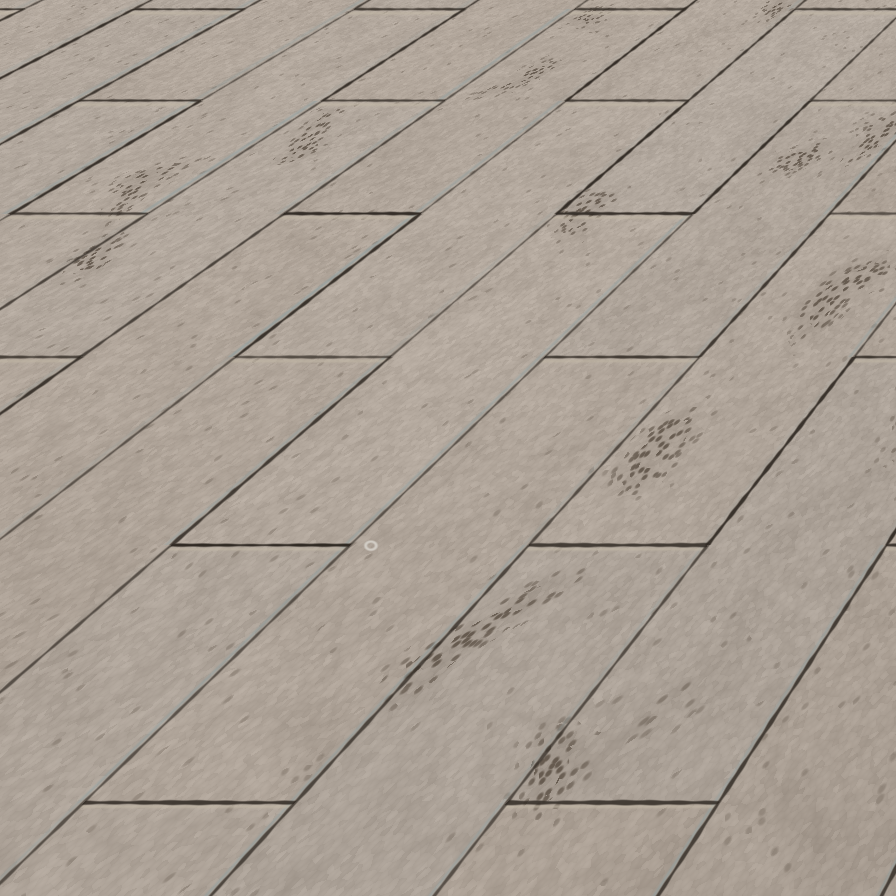
Write a WebGL 1 fragment shader that draws this texture.

```glsl
precision highp float;
uniform vec2 u_resolution;

#define VANISH vec2(2.005, 1.9505)
#define COLUMN_WIDTH 0.128
#define COLUMN_SHIFT 0.09
#define ROW_SCALE 10.016
#define ROW_SHIFT 5.425
#define GAP 0.00105
#define STAIN_SHARE 0.36
#define STONE vec3(0.684, 0.642, 0.600)
#define GROOVE vec3(0.19, 0.165, 0.14)
#define PIT vec3(0.37, 0.325, 0.28)
#define COOL_EDGE vec3(0.56, 0.63, 0.64)
#define CHIP_POS vec2(0.414, 0.391)

vec2 hash2(vec2 c) {
  return fract(sin(vec2(dot(c, vec2(127.1, 311.7)), dot(c, vec2(269.5, 183.3)))) * 43758.5);
}

// x: distance to the nearest feature point, y: random value of that point
vec2 cellular(vec2 p) {
  vec2 cell = floor(p);
  vec2 nearest = vec2(9.0, 0.0);
  for (int y = -1; y <= 1; y++) {
    for (int x = -1; x <= 1; x++) {
      vec2 c = cell + vec2(float(x), float(y));
      float dist = length(c + hash2(c) - p);
      if (dist < nearest.x) nearest = vec2(dist, hash2(c + 41.3).x);
    }
  }
  return nearest;
}

// Offset from the nearest integer
float centered(float v) {
  return fract(v + 0.5) - 0.5;
}

float bell(float v, float width) {
  return exp(-v * v / (width * width));
}

float groove(float dist, float halfWidth, float soft) {
  return 1.0 - smoothstep(halfWidth - soft, halfWidth + soft, abs(dist));
}

void main() {
  vec2 p = gl_FragCoord.xy / u_resolution;
  float soft = max(0.0012, 0.8 / u_resolution.y);

  // Ground plane in perspective: u counts columns, n counts joint rows
  float depth = VANISH.y - p.y;
  float u = (p.x - VANISH.x) / (COLUMN_WIDTH * depth) + COLUMN_SHIFT;
  float n = ROW_SCALE / depth - ROW_SHIFT;
  vec2 ground = vec2(u, n * 1.25);

  // Running bond: odd columns shift by half a plank
  float column = floor(u);
  float along = 0.5 * (n + mod(column, 2.0));
  vec2 plank = vec2(column, floor(along));
  vec2 tone = hash2(plank + 7.0);

  // Distances to the seams on the canvas
  float slant = depth / length(VANISH - p);
  float seam = centered(u) * COLUMN_WIDTH * depth * slant;
  float joint = centered(along) * 2.0 * depth * depth / ROW_SCALE;

  // Stone: plank tint, broad mottling and fine grain
  vec2 warp = 0.15 * sin(ground.yx * 5.3 + 2.0 * sin(ground * 2.1));
  float mottle = cellular(ground * vec2(3.1, 2.3) + warp * 3.0).x - 0.5;
  float blotch = cellular(ground * vec2(12.0, 9.0) + warp * 4.0).x - 0.5;
  vec2 grain = cellular(ground * vec2(38.0, 30.0));
  float light = 0.022 * (tone.x - 0.5) - 0.035 * mottle - 0.032 * blotch;
  light += 0.045 * (grain.y - 0.5) - 0.03 * (grain.x - 0.45);
  light += 0.025 * (p.y - 0.5) - 0.025 * smoothstep(0.6, 1.0, p.x) * (1.0 - p.y);
  vec3 color = STONE + light + vec3(0.006, 0.0, -0.005) * (tone.y - 0.5);

  // Pits gathered into scattered stains
  vec2 stain = cellular(ground * vec2(1.15, 0.95) + warp + 3.7);
  float cluster = smoothstep(0.36, 0.05, stain.x) * step(stain.y, STAIN_SHARE);
  vec2 pit = cellular(ground * vec2(27.0, 21.0) + warp * 6.0);
  float pitted = smoothstep(0.55, 0.2, pit.x) * step(pit.y, 0.025 + 0.6 * cluster);
  color = mix(color, PIT, 0.10 * cluster + pitted * (0.3 + 0.5 * cluster));

  // Pale chip ring
  float ring = length((p - CHIP_POS) / vec2(1.3, 1.0)) - 0.0045;
  color = mix(color, vec3(0.82, 0.80, 0.77), groove(ring, 0.0013, soft));

  // Cool rim beside the seams and warm rim below the joints
  vec2 seamVar = hash2(vec2(floor(u + 0.5), floor(n)) + 19.0);
  vec2 jointVar = hash2(vec2(column, floor(along + 0.5)) + 53.0);
  color = mix(color, COOL_EDGE, 0.65 * seamVar.y * bell(seam + 0.0038, 0.0018));
  color = mix(color, vec3(0.76, 0.72, 0.65), 0.6 * bell(joint + 0.0045, 0.002));

  // Dark grooves with uneven width and strength
  float wobble = 1.0 + 0.2 * sin(n * 31.0 + u * 9.0) + 0.15 * sin(n * 83.0 + u * 47.0);
  float halfWidth = GAP * depth * wobble;
  float seamDark = groove(seam, halfWidth * (0.7 + 0.5 * seamVar.x), soft);
  float jointDark = groove(joint, halfWidth * (0.8 + 0.5 * jointVar.x), soft);
  color = mix(color, GROOVE, seamDark * (0.62 + 0.35 * seamVar.x));
  color = mix(color, GROOVE, jointDark * (0.65 + 0.35 * jointVar.y));

  gl_FragColor = vec4(color, 1.0);
}
```
